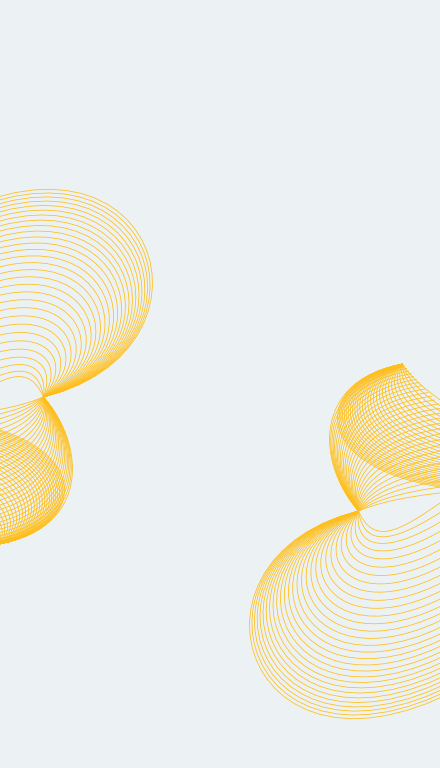
Reproduce this background procedurally as a WebGL 1 fragment shader.

```glsl
precision highp float;
// Two point-mirrored spirograph ribbons of fine amber curves on pale blue-grey.

uniform vec2 u_resolution;

const float GRID = 768.0;        // design units along the canvas height
const float HALF_WIDTH = 0.4;    // half the line width in design units
const int CURVES = 30;
const int SEGMENTS = 28;

const vec3 PAPER = vec3(0.925, 0.949, 0.957);
const vec3 AMBER = vec3(1.0, 0.745, 0.10);

vec2 bezier(vec2 a, vec2 b, vec2 c, vec2 d, float t) {
  float s = 1.0 - t;
  return s * s * s * a + 3.0 * s * t * (s * b + t * c) + t * t * t * d;
}

float segmentDistanceSq(vec2 p, vec2 a, vec2 b) {
  vec2 ap = p - a;
  vec2 ab = b - a;
  vec2 offset = ap - ab * clamp(dot(ap, ab) / dot(ab, ab), 0.0, 1.0);
  return dot(offset, offset);
}

float bezierDistance(vec2 p, vec2 a, vec2 b, vec2 c, vec2 d) {
  float nearest = 1e6;
  vec2 previous = a;
  for (int i = 1; i <= SEGMENTS; i++) {
    vec2 next = bezier(a, b, c, d, float(i) / float(SEGMENTS));
    nearest = min(nearest, segmentDistanceSq(p, previous, next));
    previous = next;
  }
  return sqrt(nearest);
}

// Box-filtered coverage of a thin line by one pixel
float lineCoverage(float dist, float pixel) {
  float far = min(HALF_WIDTH, dist + 0.5 * pixel);
  float near = max(-HALF_WIDTH, dist - 0.5 * pixel);
  return clamp((far - near) / pixel, 0.0, 1.0);
}

// Uncovered paper left by curves that blend from an inner to an outer arc
float fanGaps(vec2 p, float pixel, vec2 start,
              vec2 innerB, vec2 innerC, vec2 innerD,
              vec2 outerB, vec2 outerC, vec2 outerD) {
  float gaps = 1.0;
  for (int i = 0; i < CURVES; i++) {
    float k = float(i) / float(CURVES - 1);
    float u = k * (1.5 - 0.5 * k);   // tighter spacing at the outer rim
    float dist = bezierDistance(p, start, mix(innerB, outerB, u),
                                mix(innerC, outerC, u), mix(innerD, outerD, u));
    gaps *= 1.0 - lineCoverage(dist, pixel);
  }
  return gaps;
}

// Ribbon with its pinch at the origin: large lobe above, woven lobe below
float ribbon(vec2 p, float pixel) {
  float gaps = 1.0;
  if (p.x > 116.0 || p.y > 216.0 || p.y < -152.0) return 0.0;

  if (p.y > -26.0) {
    gaps *= fanGaps(p, pixel, vec2(0.0),
                    vec2(-16.0, 36.0), vec2(-42.0, 20.0), vec2(-90.0, -14.0),
                    vec2(187.0, 46.0), vec2(118.0, 284.0), vec2(-90.0, 183.0));
  }
  if (p.y < 8.0 && p.x < 40.0) {
    vec2 tip = vec2(-44.0, -147.0);
    // Arcs leaving the pinch
    gaps *= fanGaps(p, pixel, vec2(0.0),
                    vec2(-20.0, -8.0), vec2(-50.0, -18.0), vec2(-154.0, -24.0),
                    vec2(42.0, -48.0), vec2(47.0, -130.0), tip);
    // Arcs leaving the tip, crossing the first set
    gaps *= fanGaps(p, pixel, tip,
                    vec2(-54.0, -130.0), vec2(-76.0, -114.0), vec2(-110.0, -92.0),
                    vec2(48.0, -130.0), vec2(52.0, -40.0), vec2(-95.0, -22.0));
  }
  return 1.0 - gaps;
}

void main() {
  float pixel = GRID / u_resolution.y;
  vec2 p = gl_FragCoord.xy * pixel;

  // The right ribbon is the left one turned by half a circle
  vec2 local = p.x < 201.0 ? p - vec2(43.5, 371.0) : vec2(358.5, 257.0) - p;
  gl_FragColor = vec4(mix(PAPER, AMBER, ribbon(local, pixel)), 1.0);
}
```
